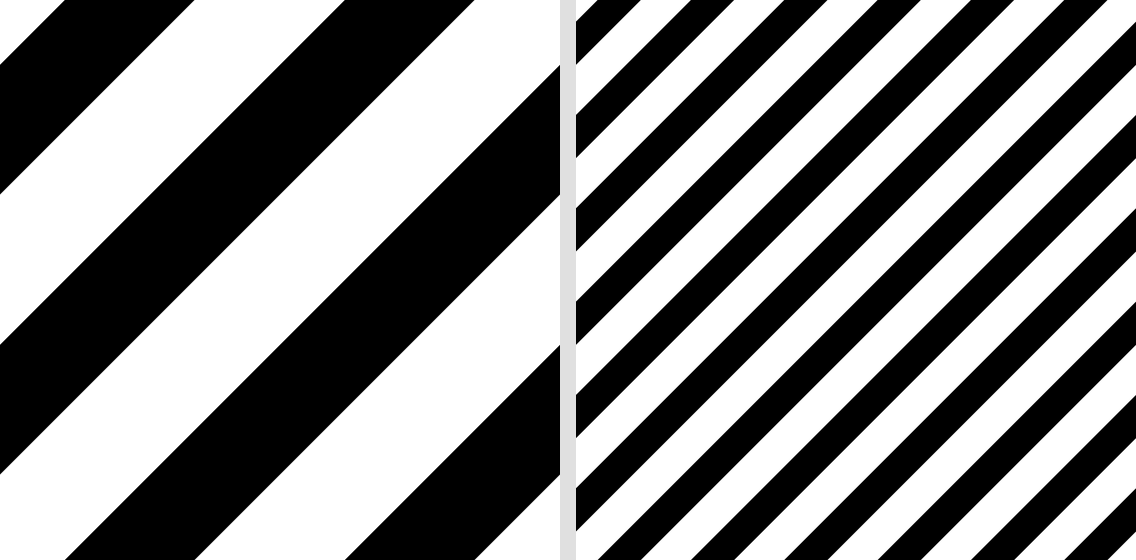
Left: one tile. Right: repeated 3 by 3.
Write a Shadertoy shader that draws this pattern.

```glsl
// Bold black diagonal stripes on white, rising to the right at 45 degrees.
// A repeating coordinate across the diagonal gives the signed distance to
// the nearest stripe; a whole number of repeats per side makes it tile.

const float REPEATS = 2.0;          // stripes along each side of the canvas
const float STRIPE_WIDTH = 0.4635;  // black share of one repeat
const float STRIPE_CENTER = 0.463;  // stripe middle within one repeat
const vec3 PAPER = vec3(1.0);
const vec3 INK = vec3(0.0);

// Signed distance, in canvas units, to the nearest diagonal stripe
float stripeDistance(vec2 uv, float repeats, float center, float width) {
    float phase = (uv.x - uv.y) * repeats - center;
    float offset = abs(fract(phase + 0.5) - 0.5);
    return (offset - 0.5 * width) / (repeats * sqrt(2.0));
}

// Coverage of a shape, smoothed over about one pixel
float coverage(float dist, float pixel) {
    return clamp(0.5 - dist / pixel, 0.0, 1.0);
}

void mainImage(out vec4 fragColor, in vec2 fragCoord) {
    vec2 uv = fragCoord / iResolution.xy;
    float pixel = 1.0 / min(iResolution.x, iResolution.y);

    float dist = stripeDistance(uv, REPEATS, STRIPE_CENTER, STRIPE_WIDTH);
    fragColor = vec4(mix(PAPER, INK, coverage(dist, pixel)), 1.0);
}
```
